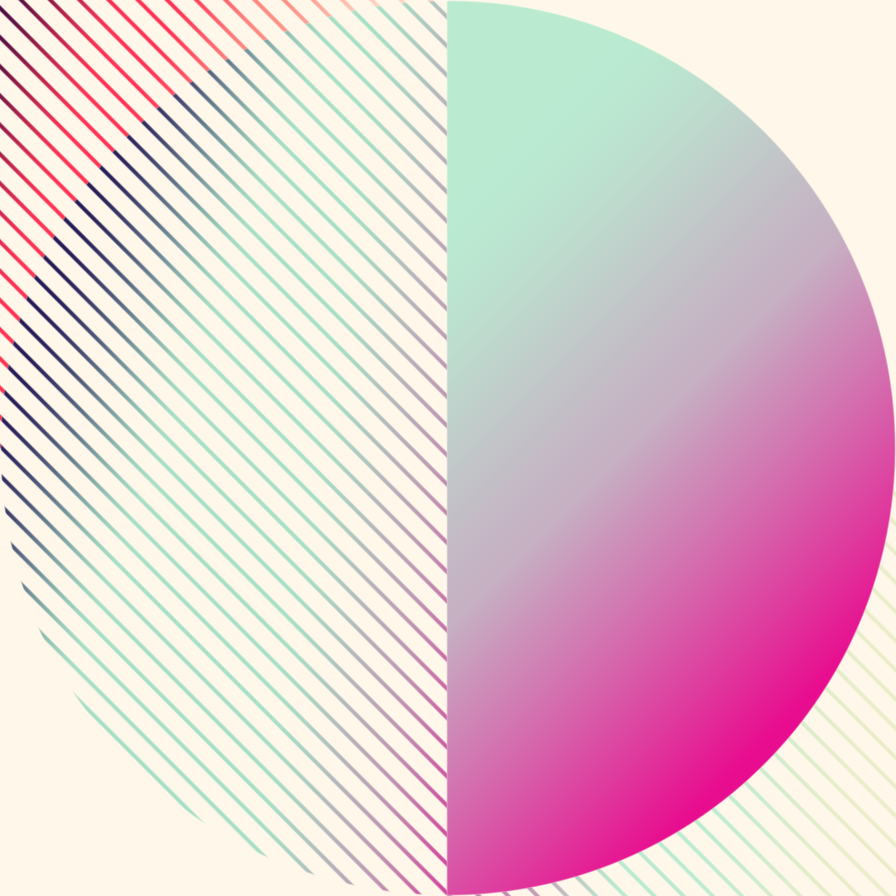
A three.js fragment shader for this background:

```glsl
// A disc split down the middle on cream: the right half is a solid mint to
// magenta gradient, the left half and two outer corners are diagonal stripes.
// Stripes repeat across x + y; each region tints them with slanted color ramps.
varying vec2 vUv;

const vec3 CREAM = vec3(1.0, 0.973, 0.918);
const vec3 MINT = vec3(0.73, 0.92, 0.82);
const vec3 MAUVE = vec3(0.78, 0.67, 0.76);
const vec3 MAGENTA = vec3(0.91, 0.05, 0.56);
const float SOFT = 0.0013;

// Coverage of the region where the signed distance is negative
float cover(float d) {
  return 1.0 - smoothstep(-SOFT, SOFT, d);
}

// Thin diagonal lines falling to the right
float stripes(vec2 p) {
  float period = 0.0326;
  float offset = mod(p.x + p.y - 0.8932 + 0.5 * period, period) - 0.5 * period;
  return cover((abs(offset) - 0.0031) * 0.7071);
}

// Navy at the upper left, mint in the middle, magenta at the split
vec3 discStripeColor(float steep, float shallow) {
  vec3 c = mix(vec3(0.15, 0.11, 0.34), MINT * vec3(0.9, 0.95, 0.95),
               smoothstep(0.18, 0.39, steep));
  c = mix(c, vec3(0.74, 0.62, 0.71), smoothstep(0.42, 0.57, shallow));
  return mix(c, vec3(0.82, 0.25, 0.61), smoothstep(0.54, 0.67, shallow));
}

// Dark plum through red to pale peach
vec3 warmStripeColor(float steep) {
  vec3 c = mix(vec3(0.24, 0.04, 0.25), vec3(1.0, 0.2, 0.33),
               smoothstep(-0.02, 0.15, steep));
  c = mix(c, vec3(0.99, 0.55, 0.51), smoothstep(0.19, 0.31, steep));
  return mix(c, vec3(0.99, 0.84, 0.76), smoothstep(0.30, 0.44, steep));
}

// Mauve through mint to pale yellow green
vec3 coolStripeColor(float shallow) {
  vec3 c = mix(vec3(0.77, 0.53, 0.69), MINT, smoothstep(0.70, 0.85, shallow));
  return mix(c, vec3(0.92, 0.93, 0.79), smoothstep(0.90, 1.10, shallow));
}

// Diagonal gradient of the solid half
vec3 solidColor(float diagonal) {
  vec3 c = mix(MINT, MAUVE, smoothstep(0.72, 1.30, diagonal));
  return mix(c, MAGENTA, pow(clamp((diagonal - 1.20) / 0.48, 0.0, 1.0), 1.1));
}

void main() {
  vec2 p = vUv;
  float down = 1.0 - p.y;
  float steep = p.x + 0.4 * down;
  float shallow = p.x + 0.15 * down;

  // Region masks
  float disc = cover(length(p - 0.5) - 0.499);
  float left = cover(p.x - 0.499);
  float upper = cover(0.5 - p.y);
  float line = stripes(p);

  // Striped regions
  vec3 color = CREAM;
  color = mix(color, warmStripeColor(steep), line * left * upper * (1.0 - disc));
  color = mix(color, coolStripeColor(shallow),
              line * (1.0 - left) * (1.0 - upper) * (1.0 - disc));
  color = mix(color, discStripeColor(steep, shallow), line * left * disc);

  // Solid half disc
  color = mix(color, solidColor(p.x + down), disc * (1.0 - left));

  gl_FragColor = vec4(color, 1.0);
}
```
